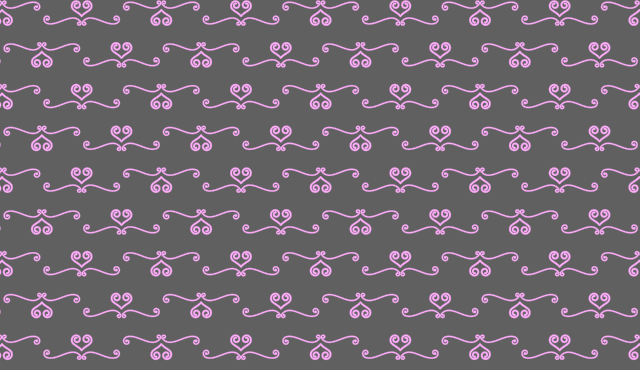
Write a Shadertoy shader that draws this pattern.

```glsl
// Rows of pink scrollwork hearts, alternately upright and inverted, on plain grey.
#define CANVAS vec2(1152.0, 663.0)  // design units across and down
#define CELL vec2(143.4, 74.85)     // spacing of the ornaments
#define FIRST vec2(3.6, 23.4)       // first ornament, from the top left
#define ARM_WIDTH 2.8
#define HEART_WIDTH 3.5
#define BACKGROUND vec3(0.373, 0.376, 0.373)
#define PINK vec3(1.0, 0.675, 0.985)
#define CURVE_STEPS 16
#define SPIRAL_STEPS 22

const float TAU = 6.2831853;

float segmentDist(vec2 p, vec2 a, vec2 b) {
    vec2 ab = b - a;
    vec2 ap = p - a;
    return length(ap - ab * clamp(dot(ap, ab) / dot(ab, ab), 0.0, 1.0));
}

vec2 cubic(vec2 a, vec2 b, vec2 c, vec2 d, float t) {
    float s = 1.0 - t;
    return s * s * s * a + 3.0 * s * t * (s * b + t * c) + t * t * t * d;
}

float cubicDist(vec2 p, vec2 a, vec2 b, vec2 c, vec2 d) {
    float dist = 1e5;
    vec2 previous = a;
    for (int i = 1; i <= CURVE_STEPS; i++) {
        vec2 next = cubic(a, b, c, d, float(i) / float(CURVE_STEPS));
        dist = min(dist, segmentDist(p, previous, next));
        previous = next;
    }
    return dist;
}

vec2 spiralPoint(vec2 centre, float start, float turns, vec2 radii, float t) {
    float angle = start - TAU * turns * t;
    return centre + radii.x * pow(radii.y / radii.x, t) * vec2(cos(angle), sin(angle));
}

// Clockwise inward spiral stroke that ends in a round bead
float spiralStroke(vec2 p, vec2 centre, float start, float turns, vec2 radii,
                   float width, float bead) {
    float dist = 1e5;
    vec2 previous = spiralPoint(centre, start, turns, radii, 0.0);
    for (int i = 1; i <= SPIRAL_STEPS; i++) {
        vec2 next = spiralPoint(centre, start, turns, radii, float(i) / float(SPIRAL_STEPS));
        dist = min(dist, segmentDist(p, previous, next));
        previous = next;
    }
    return min(dist - 0.5 * width, length(p - previous) - bead);
}

// Upright ornament, mirrored about its vertical axis
float ornament(vec2 p) {
    p.x = -abs(p.x);

    // Heart: side sweeping up from the tip into a curled lobe
    vec2 lobe = vec2(-9.0, 14.0);
    vec2 lobeRadii = vec2(9.3, 3.2);
    float lobeStart = 0.57 * TAU;
    vec2 shoulder = spiralPoint(lobe, lobeStart, 1.3, lobeRadii, 0.0);
    float heart = spiralStroke(p, lobe, lobeStart, 1.3, lobeRadii, HEART_WIDTH, 2.2);
    float side = cubicDist(p, shoulder, vec2(-15.5, 4.0), vec2(-6.0, 2.0), vec2(0.0, -5.5));
    heart = min(heart, side - 0.5 * HEART_WIDTH);

    // Arm: long wave between the outer curl and the small curl below the heart
    vec2 outer = vec2(-61.5, -10.0);
    vec2 outerRadii = vec2(8.8, 1.8);
    vec2 inner = vec2(-5.0, -18.5);
    vec2 innerRadii = vec2(4.2, 1.6);
    float innerStart = TAU / 12.0;
    vec2 armStart = spiralPoint(outer, 0.75 * TAU, 1.1, outerRadii, 0.0);
    vec2 armEnd = spiralPoint(inner, innerStart, 0.85, innerRadii, 0.0);
    float arm = cubicDist(p, armStart, vec2(-42.0, -24.0), vec2(-16.0, 4.0), armEnd);
    arm -= 0.5 * ARM_WIDTH;
    arm = min(arm, spiralStroke(p, outer, 0.75 * TAU, 1.1, outerRadii, ARM_WIDTH, 2.5));
    arm = min(arm, spiralStroke(p, inner, innerStart, 0.85, innerRadii, ARM_WIDTH, 2.0));

    return min(heart, arm);
}

void mainImage(out vec4 fragColor, in vec2 fragCoord) {
    vec2 uv = fragCoord / iResolution.xy;
    vec2 p = vec2(uv.x, 1.0 - uv.y) * CANVAS - FIRST;

    // Brick layout: odd rows move by half a cell
    float row = floor(p.y / CELL.y + 0.5);
    p.x -= 0.5 * CELL.x * mod(row, 2.0);
    float column = floor(p.x / CELL.x + 0.5);
    vec2 local = p - vec2(column, row) * CELL;

    // Odd columns stand upright, even columns are inverted
    local.y *= mod(column, 2.0) > 0.5 ? -1.0 : 1.0;

    float pixel = CANVAS.x / iResolution.x;
    float ink = clamp(0.5 - ornament(local) / (1.2 * pixel), 0.0, 1.0);
    fragColor = vec4(mix(BACKGROUND, PINK, ink), 1.0);
}
```
